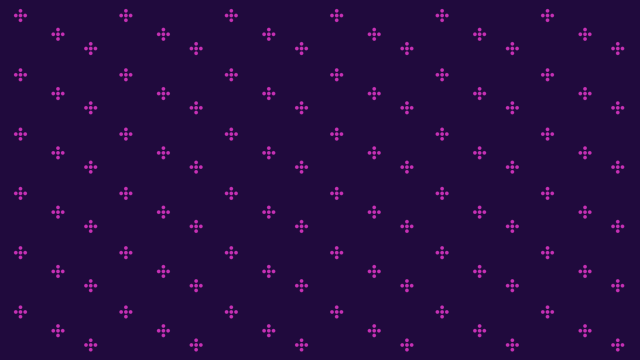
Write a WebGL 2 fragment shader that draws this pattern.

```glsl
#version 300 es
precision highp float;

uniform vec2 u_resolution;
out vec4 fragColor;

// Lengths are fractions of the canvas height
const vec3 GROUND_COLOR = vec3(0.125, 0.040, 0.240);
const vec3 DOT_COLOR = vec3(0.780, 0.190, 0.710);
const vec2 TILE = vec2(0.2928, 0.1647);
const vec2 FIRST_MOTIF = vec2(0.0569, 0.9569);
const vec2 MOTIF_OFFSETS[3] = vec2[3](
    vec2(0.0), vec2(0.1042, -0.0521), vec2(0.1951, -0.0917));
const float DOT_SPACING = 0.0131;
const float DOT_RADIUS = 0.0050;

// Offset to the nearest repeat of a lattice point
vec2 wrapToTile(vec2 p) {
    return p - TILE * floor(p / TILE + 0.5);
}

// Five dots in a plus: one at the centre, four folded onto one arm
float dotCrossDistance(vec2 p) {
    vec2 q = abs(p);
    q = vec2(max(q.x, q.y), min(q.x, q.y));
    float arm = length(q - vec2(DOT_SPACING, 0.0));
    return min(length(q), arm) - DOT_RADIUS;
}

void main() {
    float pixel = 1.0 / u_resolution.y;
    vec2 p = gl_FragCoord.xy * pixel - FIRST_MOTIF;

    // Three staggered motifs per tile
    float dist = 1.0;
    for (int i = 0; i < 3; i++) {
        dist = min(dist, dotCrossDistance(wrapToTile(p - MOTIF_OFFSETS[i])));
    }

    float coverage = smoothstep(0.75 * pixel, -0.75 * pixel, dist);
    fragColor = vec4(mix(GROUND_COLOR, DOT_COLOR, coverage), 1.0);
}
```
